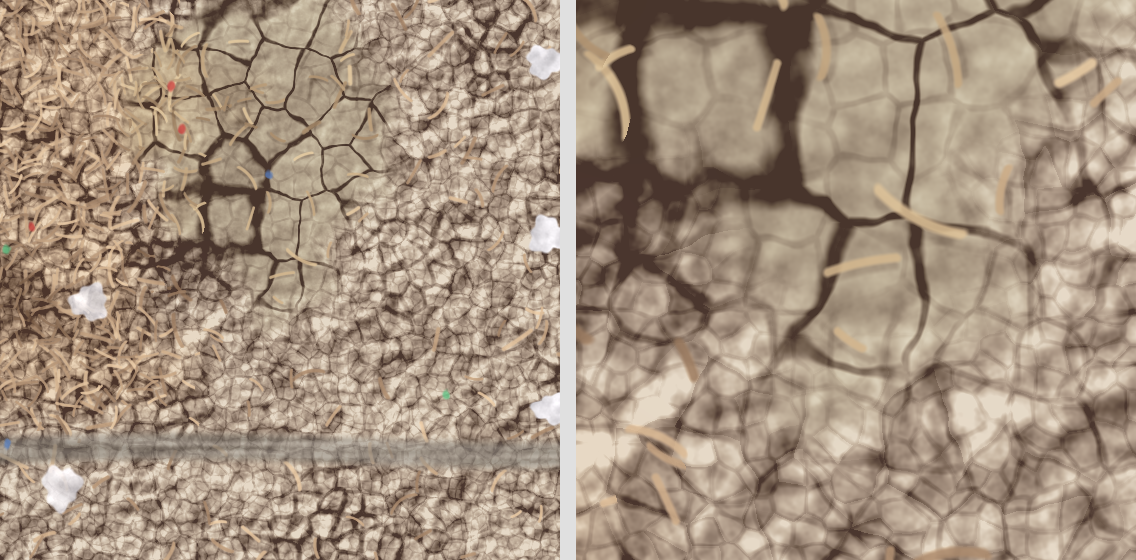
Left: the whole. Right: its middle third, enlarged.
Reproduce this texture procedurally as a Shadertoy shader.

```glsl
// Dry cracked soil with large clods, fine crumbs, straw, a dusty strip and scraps of litter.

// Soil tones from deep crack to sunlit edge
const vec3 SOIL[6] = vec3[6](
    vec3(0.29, 0.21, 0.18), vec3(0.44, 0.36, 0.30), vec3(0.56, 0.48, 0.42),
    vec3(0.68, 0.60, 0.53), vec3(0.79, 0.72, 0.64), vec3(0.90, 0.85, 0.78));
const vec3 STRAW_TINT = vec3(1.05, 0.98, 0.89);
const vec3 CLOD_TINT = vec3(0.97, 0.99, 0.96);
const vec3 STRIP_COLOR = vec3(0.52, 0.50, 0.47);
const vec3 LITTER_COLOR = vec3(0.93, 0.92, 0.94);
const float CLOD_SCALE = 11.0;
const float CRUMB_SCALE = 25.0;
const float GRAIN_SCALE = 56.0;
const float STRAW_SCALE = 19.0;
const int STRAW_LAYERS = 5;
const int LITTER_COUNT = 5;
const int FLECK_COUNT = 7;
const float STRIP_HEIGHT = 0.195;
const float SOFT = 0.003;

vec2 hash2(vec2 p) {
    vec3 q = fract(p.xyx * vec3(0.1031, 0.1030, 0.0973));
    q += dot(q, q.yzx + 33.33);
    return fract((q.xx + q.yz) * q.zy);
}

float noise(vec2 p) {
    vec2 i = floor(p), f = fract(p);
    f = f * f * (3.0 - 2.0 * f);
    return mix(mix(hash2(i).x, hash2(i + vec2(1, 0)).x, f.x),
               mix(hash2(i + vec2(0, 1)).x, hash2(i + vec2(1, 1)).x, f.x), f.y);
}

float fbm(vec2 p) {
    float sum = 0.0, amp = 0.53;
    for (int i = 0; i < 4; i++) {
        sum += amp * noise(p);
        p = mat2(1.6, 1.2, -1.2, 1.6) * p + 7.3;
        amp *= 0.5;
    }
    return sum;
}

// Cellular noise: x = gap to the nearest border, y = random value of the cell
vec2 cells(vec2 p) {
    vec2 base = floor(p);
    float near = 9.0, second = 9.0, id = 0.0;
    for (int k = 0; k < 9; k++) {
        vec2 cell = base + vec2(k % 3 - 1, k / 3 - 1);
        vec2 rnd = hash2(cell);
        float d = length(cell + 0.1 + 0.8 * rnd - p);
        if (d < near) { second = near; near = d; id = fract(rnd.x * 17.0 + rnd.y * 5.0); }
        else second = min(second, d);
    }
    return vec2(second - near, id);
}

float crack(float gap, float width) {
    return 1.0 - smoothstep(width * 0.25, width, gap);
}

// Tone of the ground, as a position along SOIL
float groundTone(vec2 p, float clods) {
    vec2 warped = p + 0.026 * (vec2(fbm(p * 16.0), fbm(p * 16.0 + 40.0)) - 0.5);
    vec2 clod = cells(warped * CLOD_SCALE);
    vec2 crumb = cells(warped * CRUMB_SCALE + 13.0);
    vec2 grain = cells(warped * GRAIN_SCALE + 31.0);
    float gape = smoothstep(0.38, 0.75, fbm(p * 7.0 + 3.0));
    float relief = fbm(p * 48.0) - fbm(p * 48.0 + vec2(-0.35, 0.45));

    float clodTone = 3.35 + 0.7 * (clod.y - 0.5) + 2.5 * relief
        - 3.4 * crack(clod.x, 0.07 + 0.30 * gape)
        - 0.9 * crack(crumb.x, 0.16) * noise(p * 20.0);
    float crumbTone = 3.65 + 1.5 * (crumb.y - 0.5) + 0.9 * (grain.y - 0.5) + 6.0 * relief
        - (1.2 + 1.8 * gape) * crack(crumb.x, 0.16 + 0.2 * gape)
        - 0.8 * crack(grain.x, 0.25);
    return mix(crumbTone, clodTone, clods) + 1.6 * (fbm(p * 9.0 + 20.0) - 0.5);
}

// Lays bent stalks and their shadows; returns the new tone and the straw cover
vec2 layStraw(vec2 p, float tone, float density) {
    float cover = 0.0;
    for (int layer = 0; layer < STRAW_LAYERS; layer++) {
        vec2 q = p * (STRAW_SCALE + 2.5 * float(layer)) + 17.7 * float(layer);
        for (int k = 0; k < 9; k++) {
            vec2 cell = floor(q) + vec2(k % 3 - 1, k / 3 - 1);
            vec2 rnd = hash2(cell), look = hash2(cell + 91.0);
            if (look.x > density) continue;
            float angle = 0.4 + 3.2 * (rnd.x - 0.5);
            vec2 d = q - cell - rnd;
            d = vec2(dot(d, vec2(cos(angle), sin(angle))), dot(d, vec2(-sin(angle), cos(angle))));
            d.y += (rnd.y - 0.5) * d.x * d.x;
            float away = length(vec2(max(abs(d.x) - 0.25 - 0.4 * look.y, 0.0), d.y));
            float shade = length(vec2(max(abs(d.x) - 0.5, 0.0), d.y + 0.12));
            float stalk = 1.0 - smoothstep(0.03, 0.11, away);
            tone -= 0.7 * (1.0 - smoothstep(0.02, 0.12, shade));
            tone = mix(tone, 2.3 + 2.6 * fract(rnd.x * 9.0 + look.y), 0.85 * stalk);
            cover = max(cover, stalk);
        }
    }
    return vec2(tone, cover);
}

vec3 soilColor(float tone) {
    vec3 color = SOIL[0];
    for (int i = 1; i < 6; i++) color = mix(color, SOIL[i], clamp(tone - float(i - 1), 0.0, 1.0));
    return color;
}

void mainImage(out vec4 fragColor, in vec2 fragCoord) {
    vec2 p = fragCoord / iResolution.xy;
    float patches = fbm(p * 6.0 + 50.0) - 0.5;

    // Regions of clods, straw and dark damp earth
    float clods = 1.0 - smoothstep(0.75, 1.1, length((p - vec2(0.48, 0.78)) / vec2(0.24, 0.34)) + patches);
    float straw = (1.0 - smoothstep(0.12, 0.42, p.x + 0.4 * patches)) * smoothstep(0.20, 0.34, p.y);
    float damp = (1.0 - smoothstep(0.5, 1.1, length((p - vec2(0.14, 0.49)) / vec2(0.30, 0.12)))) * smoothstep(-0.12, 0.12, patches);

    float tone = groundTone(p, clods);
    vec2 laid = layStraw(p, tone, 0.05 + 0.5 * straw);
    tone = laid.x - 1.5 * damp;
    vec3 color = soilColor(tone) * mix(vec3(1), CLOD_TINT, clods);
    color *= mix(vec3(1), STRAW_TINT, max(laid.y, 0.6 * straw));

    // Dusty strip with lengthwise streaks
    float offset = p.y - STRIP_HEIGHT - 0.008 * sin(p.x * 5.0);
    float strip = 1.0 - smoothstep(0.012, 0.034, abs(offset));
    float streak = noise(vec2(p.x * 7.0, p.y * 130.0)) - 0.5;
    color = mix(color, STRIP_COLOR + 0.28 * streak, 0.6 * strip);

    // Crumpled pale scraps along both sides
    for (int i = 0; i < LITTER_COUNT; i++) {
        float rank = float(i / 2);
        vec2 rnd = hash2(vec2(i, 8));
        vec2 center = i % 2 == 0 ? vec2(0.97 + 0.02 * rnd.x, 0.89 - 0.31 * rank)
                                 : vec2(0.11 + 0.05 * rank, 0.13 + 0.33 * rank);
        vec2 d = (p - center) * vec2(1.0, 0.8 + 0.5 * rnd.y);
        float a = atan(d.y, d.x);
        float radius = 0.033 + 0.005 * sin(3.0 * a + 6.0 * rnd.x) + 0.003 * sin(7.0 * a);
        float scrap = 1.0 - smoothstep(-SOFT, SOFT, length(d) - radius);
        float fold = fbm(p * 38.0 + rnd * 9.0) - 0.5;
        color = mix(color, LITTER_COLOR + 0.5 * fold, scrap * (i % 2 == 0 ? 0.95 : 0.8));
    }

    // Small coloured flecks
    for (int i = 0; i < FLECK_COUNT; i++) {
        vec2 d = p - hash2(vec2(i, 23)) + 0.006 * (noise(p * 90.0) - 0.5);
        float fleck = 1.0 - smoothstep(0.004, 0.010, length(d * vec2(1.2, 0.8)));
        vec3 hue = 0.5 + 0.3 * cos(2.1 * float(i) + vec3(0.0, 2.6, 3.6));
        color = mix(color, hue, 0.75 * fleck);
    }
    fragColor = vec4(clamp(color, 0.0, 1.0), 1.0);
}
```
